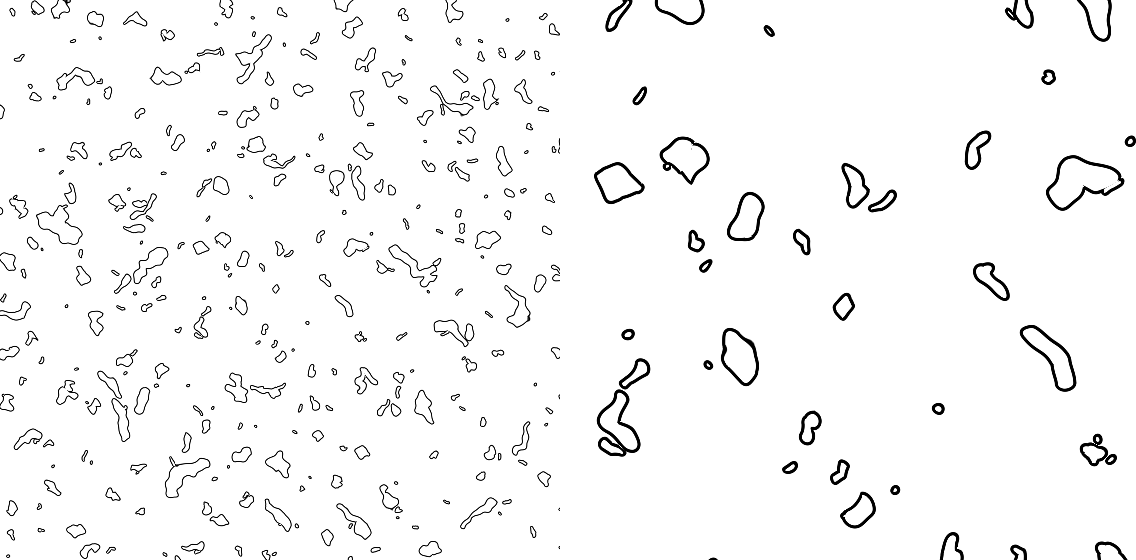
Left: the whole. Right: its middle third, enlarged.
This pattern is drawn by a WebGL 2 fragment shader. Its source:

```glsl
#version 300 es
precision highp float;
// Thin black outlines of scattered irregular islands: dots, grains, blobs and bent worms on white.

uniform vec2 u_resolution;
out vec4 fragColor;

// Each layer: cells per canvas, share of filled cells, arm length, radius
#define WORMS  vec4(7.0, 0.68, 0.055, 0.0145)
#define BLOBS  vec4(13.0, 0.78, 0.016, 0.0130)
#define GRAINS vec4(12.0, 0.72, 0.009, 0.0042)
#define DOTS   vec4(10.0, 0.68, 0.0, 0.0024)
#define MIN_RADIUS 0.0023
#define MAX_BEND 1.35
#define RAGGEDNESS 0.28
#define WARP 0.003
#define LINE_WIDTH 0.0019
#define INK vec3(0.0)
#define PAPER vec3(1.0)

vec4 hash4(vec2 p) {
    vec4 q = fract(p.xyxy * vec4(0.1031, 0.1030, 0.0973, 0.1099));
    q += dot(q, q.wzxy + 33.33);
    return fract((q.xxyz + q.yzzw) * q.zywx);
}

vec2 direction(float angle) {
    return vec2(cos(angle), sin(angle));
}

// Distance to an arm from the joint at 0 to tip, tapering between two radii
float taperedArm(vec2 p, vec2 tip, float jointRadius, float tipRadius) {
    float t = clamp(dot(p, tip) / max(dot(tip, tip), 1e-8), 0.0, 1.0);
    return length(p - tip * t) - mix(jointRadius, tipRadius, t);
}

// Two arms of random length, thickness and bend
float island(vec2 p, vec4 layer, vec2 id, float ragged) {
    vec4 shape = hash4(id + 71.7);
    vec4 girth = hash4(id + 153.1);
    float size = mix(0.5, 1.2, shape.x * shape.x);
    float angle = 6.2832 * shape.y;
    float bend = MAX_BEND * (2.0 * shape.z - 1.0);
    vec2 arms = layer.z * size * mix(vec2(0.35), vec2(1.0), vec2(shape.w, girth.w));
    vec3 radii = layer.w * size * mix(vec3(0.22), vec3(1.0), girth.xyz);
    radii = max(radii * (1.0 + RAGGEDNESS * ragged), MIN_RADIUS);
    float first = taperedArm(p, arms.x * direction(angle), radii.x, radii.y);
    float second = taperedArm(p, -arms.y * direction(angle + bend), radii.x, radii.z);
    return min(first, second);
}

// Nearest island of one jittered grid
float scatter(vec2 p, vec4 layer, float seed, float ragged) {
    vec2 home = floor(p * layer.x);
    float nearest = 1.0;
    for (int y = -1; y <= 1; y++) {
        for (int x = -1; x <= 1; x++) {
            vec2 cell = home + vec2(x, y);
            vec2 id = cell + seed;
            vec4 place = hash4(id);
            if (place.z > layer.y) continue;
            vec2 centre = (cell + mix(vec2(0.06), vec2(0.94), place.xy)) / layer.x;
            nearest = min(nearest, island(p - centre, layer, id, ragged));
        }
    }
    return nearest;
}

// Union of all layers, with edges made uneven by layered sines
float islands(vec2 p) {
    vec2 q = p + WARP * sin(p.yx * vec2(107.0, 93.0) + 2.0 * sin(p * 41.0));
    q += 0.35 * WARP * sin((p.yx + 0.6 * p) * vec2(261.0, 293.0));
    float ragged = sin(dot(p, vec2(171.0, 118.0))) * sin(dot(p, vec2(-133.0, 187.0)) + 1.0);
    float d = scatter(q, WORMS, 11.0, ragged);
    d = min(d, scatter(q, BLOBS, 237.0, ragged));
    d = min(d, scatter(q, GRAINS, 419.0, ragged));
    return min(d, scatter(q, DOTS, 613.0, 0.0));
}

void main() {
    float pixel = 1.0 / min(u_resolution.x, u_resolution.y);
    vec2 p = gl_FragCoord.xy * pixel;

    // Divide by the slope so that the line keeps an even width
    float d = islands(p);
    vec2 probe = vec2(0.0005, 0.0);
    vec2 slope = vec2(islands(p + probe.xy), islands(p + probe.yx)) - d;
    float edge = abs(d) / max(length(slope) / probe.x, 0.5);

    float halfLine = 0.5 * LINE_WIDTH;
    float ink = 1.0 - smoothstep(halfLine - 0.45 * pixel, halfLine + 0.45 * pixel, edge);
    fragColor = vec4(mix(PAPER, INK, ink), 1.0);
}
```
